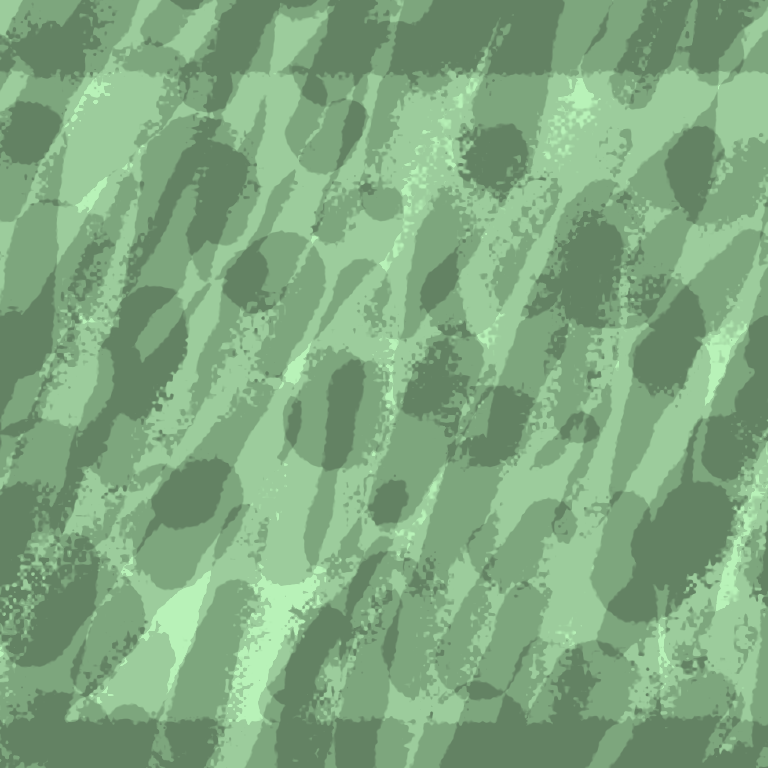
A WebGL 1 fragment shader for this pattern:

```glsl
precision highp float;
// Overlapping translucent green brush strokes with dry, grainy edges.

uniform vec2 u_resolution;

#define CELL vec2(0.11, 0.26)        // stroke spacing: across, along
#define LEAN 0.40                    // mean lean from the vertical, radians
#define LEAN_SPREAD 0.27             // lean variation of single strokes
#define RADIUS vec2(0.026, 0.055)    // thinnest and widest stroke
#define HALF_LENGTH vec2(0.085, 0.16) // shortest and longest stroke
#define DRYNESS 0.075                // depth of the grainy edges
#define GRAIN 210.0                  // grains across the canvas
#define BANDS vec2(0.062, 0.905)     // inner edges of the bottom and top bands

const vec3 BARE  = vec3(0.72, 0.95, 0.72);
const vec3 LIGHT = vec3(0.61, 0.80, 0.61);
const vec3 MID   = vec3(0.49, 0.65, 0.49);
const vec3 DARK  = vec3(0.39, 0.51, 0.39);

float hash(vec2 p) {
  vec3 q = fract(p.xyx * 0.1031);
  q += dot(q, q.yzx + 33.33);
  return fract((q.x + q.y) * q.z);
}

float noise(vec2 p) {
  vec2 i = floor(p), f = fract(p);
  f = f * f * (3.0 - 2.0 * f);
  return mix(mix(hash(i), hash(i + vec2(1, 0)), f.x),
             mix(hash(i + vec2(0, 1)), hash(i + vec2(1, 1)), f.x), f.y);
}

// Turns the plane so that y runs along a direction leaning to the right.
vec2 turn(vec2 p, float lean) {
  float c = cos(lean), s = sin(lean);
  return vec2(c * p.x - s * p.y, s * p.x + c * p.y);
}

// Fine speckle, centred on zero.
float speckle(vec2 p) {
  return 0.6 * noise(p * GRAIN) + 0.4 * noise(p * GRAIN * 0.43 + 17.0) - 0.5;
}

// Coverage from a signed distance whose edge is broken up by speckle.
float coverage(float dist, float rough, float grain) {
  float soft = max(0.0012, 0.75 / u_resolution.y) + 0.09 * rough;
  return 1.0 - smoothstep(-soft, soft, dist + rough * grain);
}

// Signed distance to a capsule along y with a different radius at each end.
float taperedCapsule(vec2 p, float halfLength, float radius, float taper) {
  float t = clamp(p.y, -halfLength, halfLength);
  return length(p - vec2(0.0, t)) - radius * (1.0 + taper * t / halfLength);
}

// Number of strokes of one jittered layer lying over a point.
float strokeLayer(vec2 p, float lean, float seed) {
  vec2 q = turn(p, lean) + seed * vec2(0.37, 0.53);
  vec2 home = floor(q / CELL);
  float grain = speckle(p + seed);
  float patches = smoothstep(0.25, 0.75, noise(p * 9.0 + seed * 5.0));
  float wobble = 0.012 * (noise(p * 24.0 + seed * 3.0) - 0.5);
  float count = 0.0;
  for (int j = -1; j <= 1; j++) {
    for (int i = -1; i <= 1; i++) {
      vec2 id = home + vec2(float(i), float(j));
      vec2 key = id + 40.0 + seed * 19.0;
      vec2 jitter = vec2(hash(key), hash(key + 71.3)) - 0.5;
      float stagger = 0.5 * mod(id.x, 2.0) - 0.25;
      vec2 centre = (id + 0.5 + jitter * vec2(0.6, 0.5) + vec2(0.0, stagger)) * CELL;
      float tilt = (hash(key + 13.7) * 2.0 - 1.0) * LEAN_SPREAD;
      vec2 local = turn(q - centre, tilt);
      float radius = mix(RADIUS.x, RADIUS.y, hash(key + 29.1));
      float halfLength = mix(HALF_LENGTH.x, HALF_LENGTH.y, hash(key + 47.9));
      float taper = 0.8 * (hash(key + 91.7) - 0.5);
      float dist = taperedCapsule(local, halfLength, radius, taper) + wobble;
      // One flank of each stroke is dry, the other stays crisp.
      float flank = hash(key + 57.1) < 0.5 ? -1.0 : 1.0;
      float dry = smoothstep(-0.6, 0.9, flank * local.x / radius) * patches;
      count += coverage(dist, mix(0.006, DRYNESS, dry), grain);
    }
  }
  return count;
}

void main() {
  vec2 p = gl_FragCoord.xy / u_resolution.y;
  float grain = speckle(p + 7.0);

  float layers = strokeLayer(p, LEAN - 0.06, 1.0) + strokeLayer(p, LEAN + 0.06, 2.0);

  // Darker bands along the bottom and the top.
  float bandDist = min(p.y - BANDS.x, BANDS.y - p.y) + 0.008 * (noise(p * 18.0) - 0.5);
  layers += coverage(bandDist, 0.016, grain);

  // Pale wash that leaves only narrow slits bare.
  vec2 streak = turn(p, LEAN) * vec2(17.0, 4.0);
  float wash = smoothstep(-0.1, 0.1, noise(streak + 31.0) - 0.40 + 0.5 * grain);
  layers = max(layers, 1.0 - wash * smoothstep(0.5, 0.0, layers));

  vec3 colour = mix(BARE, LIGHT, clamp(layers, 0.0, 1.0));
  colour = mix(colour, MID, clamp(layers - 1.0, 0.0, 1.0));
  colour = mix(colour, DARK, clamp(layers - 2.0, 0.0, 1.0));
  gl_FragColor = vec4(colour, 1.0);
}
```
